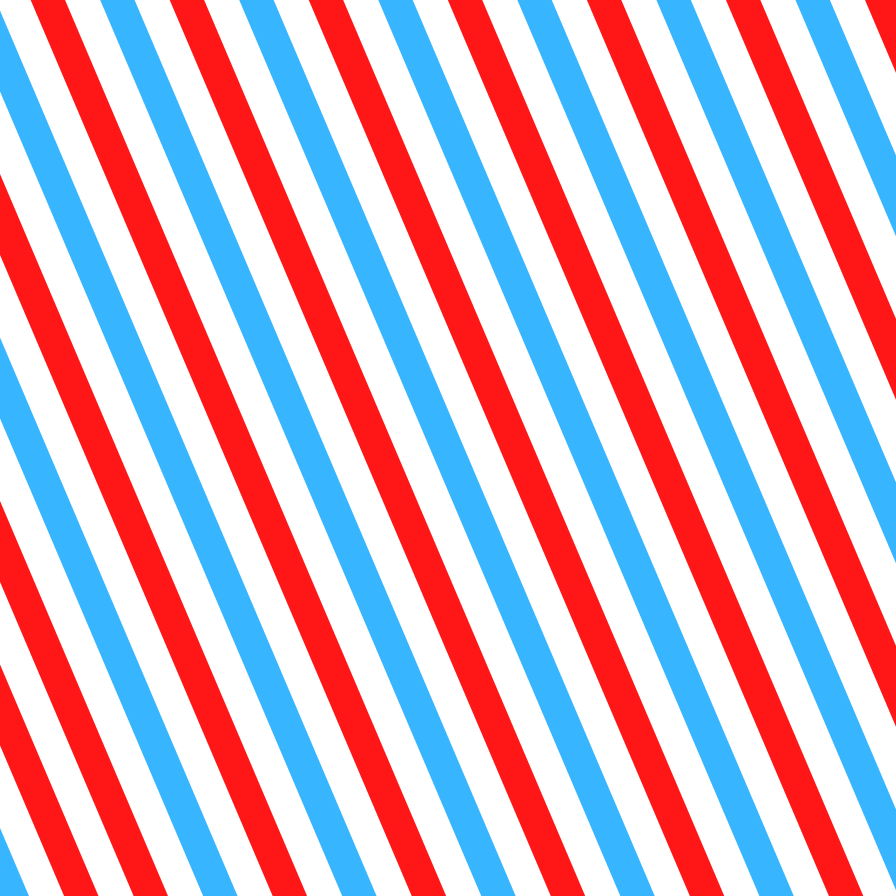
A WebGL 2 fragment shader for this pattern:

```glsl
#version 300 es
precision highp float;
// Steep diagonal candy stripes, red and blue in turn on white.
// A slanted coordinate numbers the stripes; each is a band around its integer.
// The alternation slips by one near the lower left, so two reds adjoin there.

uniform vec2 u_resolution;
out vec4 fragColor;

// Stripe coordinate: whole numbers lie on the stripe centres
float stripeCoord(vec2 p) {
    float topCrossing = p.x - 0.4253 * (1.0 - p.y);
    return (topCrossing - 0.0534) / 0.0776;
}

// Red on even stripes, blue on odd; swapped beyond the slip
vec3 stripeColor(float index) {
    float slip = 1.0 - step(-4.5, index);
    float isBlue = mod(index + slip, 2.0);
    return mix(vec3(1.0, 0.09, 0.09), vec3(0.22, 0.71, 1.0), isBlue);
}

void main() {
    vec2 p = gl_FragCoord.xy / u_resolution;
    float s = stripeCoord(p);
    float index = floor(s + 0.5);

    // Signed distance to the band edge, smoothed over one pixel
    float edge = abs(s - index) - 0.2475;
    float pixel = length(vec2(dFdx(s), dFdy(s)));
    float coverage = clamp(0.5 - edge / pixel, 0.0, 1.0);

    fragColor = vec4(mix(vec3(1.0), stripeColor(index), coverage), 1.0);
}
```
